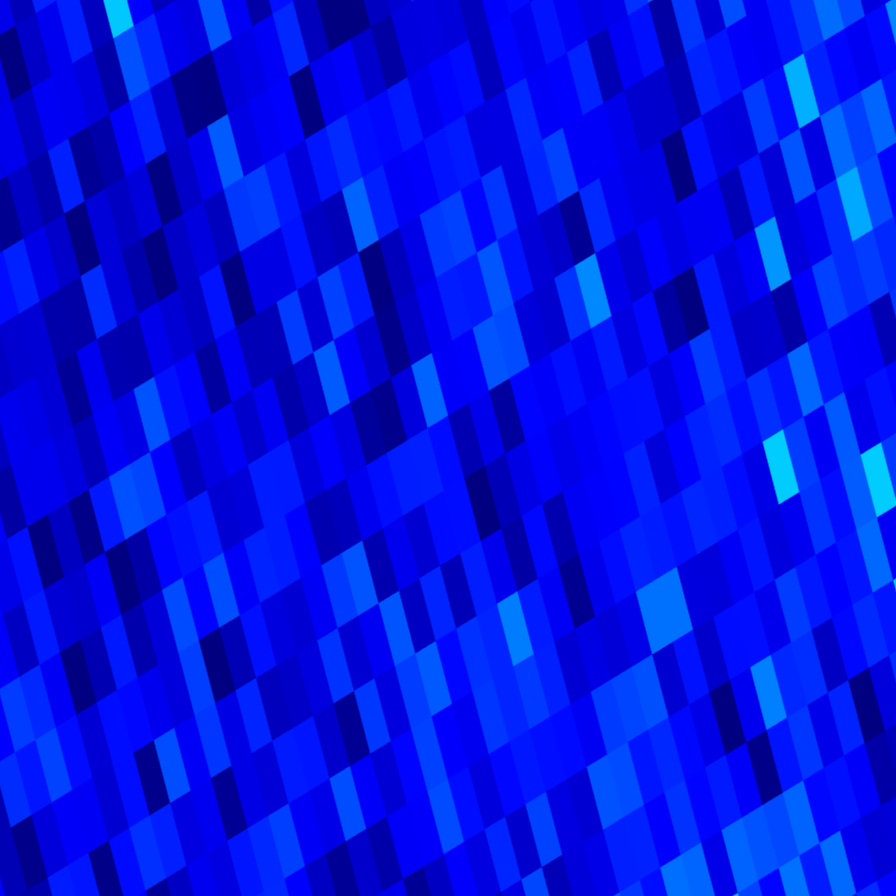
Write a three.js fragment shader that draws this texture.

```glsl
// Slanted mosaic of flat parallelogram cells in navy, pure blue and azure.
varying vec2 vUv;

const vec2 SHORT_EDGE = vec2(0.0228, 0.0139);
const vec2 LONG_EDGE = vec2(0.0182, -0.0700);
const vec2 LATTICE_ORIGIN = vec2(0.263, 0.635);
const float EDGE_SOFTNESS = 0.001;

float cross2(vec2 a, vec2 b) {
  return a.x * b.y - a.y * b.x;
}

float hash(vec2 p) {
  return fract(sin(dot(p, vec2(127.1, 311.7))) * 43758.55);
}

// Roughly normal random number with unit deviation, from four hashes.
float bellNoise(vec2 cell, float seed) {
  float sum = 0.0;
  for (int i = 0; i < 4; i++) {
    sum += hash(cell + seed + float(i) * vec2(17.3, 41.9));
  }
  return (sum - 2.0) * 1.732;
}

// Position expressed along the two edges of the skewed lattice.
vec2 toLattice(vec2 p, vec2 edgeA, vec2 edgeB) {
  return vec2(cross2(p, edgeB), cross2(edgeA, p)) / cross2(edgeA, edgeB);
}

// Broad drift of tone across the canvas, from layered sines.
float drift(vec2 p) {
  return sin(3.0 * p.x - 1.5 * p.y - 0.5) + sin(9.0 * p.x + 13.0 * p.y);
}

// Navy at 0, pure blue at 0.5, cyan at 1.5.
vec3 blueRamp(float tone) {
  return vec3(0.0, clamp(tone - 0.5, 0.0, 0.8), clamp(tone + 0.5, 0.5, 1.0));
}

vec3 mosaic(vec2 p) {
  vec2 cell = floor(toLattice(p - LATTICE_ORIGIN, SHORT_EDGE, LONG_EDGE));
  vec2 center = LATTICE_ORIGIN + (cell.x + 0.5) * SHORT_EDGE + (cell.y + 0.5) * LONG_EDGE;
  vec2 pair = vec2(floor(cell.x * 0.5), cell.y);

  // Single cells dominate; pairs and drift group some neighbours.
  float grain = 0.85 * bellNoise(cell, 3.7) + 0.3 * bellNoise(pair, 91.3) + 0.4 * drift(center);
  return blueRamp(0.455 + grain * (0.2 + 0.025 * grain * grain));
}

void main() {
  // Average a small grid of samples to smooth the cell edges.
  vec3 color = vec3(0.0);
  for (int i = 0; i < 9; i++) {
    vec2 gridStep = vec2(mod(float(i), 3.0), floor(float(i) / 3.0)) - 1.0;
    color += mosaic(vUv + gridStep * EDGE_SOFTNESS * 0.67);
  }
  gl_FragColor = vec4(color / 9.0, 1.0);
}
```
